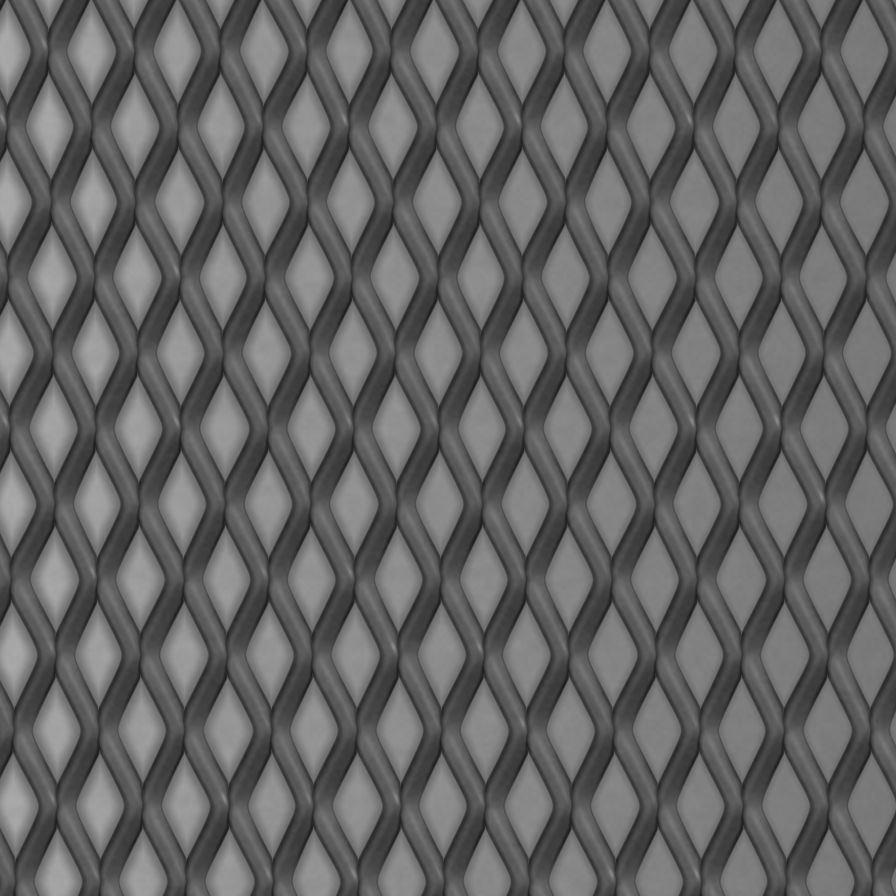
Write a WebGL 2 fragment shader that draws this texture.

```glsl
#version 300 es
precision highp float;

uniform vec2 u_resolution;
out vec4 fragColor;

const float PI = 3.14159265;

float hash(vec2 p) {
    p = fract(p * vec2(0.1031, 0.1137));
    p += dot(p, p.yx + 33.33);
    return fract((p.x + p.y) * p.x * 7.31);
}

float noise(vec2 p) {
    vec2 i = floor(p), f = fract(p);
    f = f * f * (3.0 - 2.0 * f);
    return mix(mix(hash(i), hash(i + vec2(1, 0)), f.x),
               mix(hash(i + vec2(0, 1)), hash(i + 1.0), f.x), f.y);
}

// Zigzag between -1 and 1 with softly rounded corners
float zigzag(float phase) {
    return asin(0.96 * cos(phase)) / asin(0.96);
}

// Tone of a strand: u runs across it, side is 1 at right bends and -1 at left ones
float strandTone(float u, float side, float slope, float grain) {
    float tone = mix(0.235, 0.345, smoothstep(-0.75, 0.35, slope));
    tone += 0.035 * smoothstep(0.2, -0.9, side);
    // Lit ridge on the faces leaning right, darker flank on the others
    float lit = smoothstep(-0.3, 0.6, slope);
    tone += 0.075 * lit * exp(-pow((u - 0.2) / 0.28, 2.0));
    tone += 0.05 * (1.0 - lit) * exp(-pow((u + 0.35) / 0.25, 2.0));
    // Dark rims
    tone -= 0.13 * smoothstep(-0.55, -0.92, u) * mix(0.5, 1.0, lit);
    tone -= 0.13 * smoothstep(0.6, 0.98, u) * smoothstep(-1.1, 0.2, side);
    return tone + 0.04 * (grain - 0.5);
}

void main() {
    vec2 p = gl_FragCoord.xy / u_resolution;
    p.y = 1.0 - p.y;

    // Strand units across, phase angle down, with a slight lean and wobble
    float wobble = 0.06 * (noise(p * 14.0) - 0.5);
    float s = (p.x - 0.4175 - 0.0108 * (p.y - 0.394)) * 20.9 + wobble;
    float angle = (p.y - 0.394) * 5.935 * 2.0 * PI;
    float grain = noise(p * 230.0) * 0.6 + noise(p * 90.0) * 0.4;

    // Blurred backdrop, brighter at the left
    float glow = mix(0.655, 0.47, pow(p.x, 0.8));
    glow += 0.03 * (noise(p * vec2(40.0, 75.0)) - 0.5) * (1.0 - 0.6 * p.x);
    float gap = 1.0;
    float strands = 0.0;
    float cover = 0.0;

    // Strands from right to left, each overlapping the one to its right
    for (int i = 2; i >= -1; i--) {
        float k = floor(s) + float(i);
        float phase = angle + PI * k;
        float side = zigzag(phase);
        float x = s - k - 0.38 * side;
        float rightHalf = 0.31 - 0.17 * smoothstep(0.4, 1.0, side);
        float u = x < 0.0 ? x / 0.31 : x / rightHalf;
        float d = max(-x - 0.31, x - rightHalf);
        float mask = smoothstep(0.035, -0.035, d);

        float tone = strandTone(u, side, -sin(phase), grain);
        // Small worn glints on some right bends
        vec2 bend = vec2(k, floor(phase / (2.0 * PI) + 0.5));
        float along = phase - bend.y * 2.0 * PI + 0.3;
        float wear = smoothstep(0.45, 1.0, hash(bend + 17.0));
        tone += 0.15 * wear * exp(-pow(along / 0.22, 2.0) - pow((u - 0.35) / 0.3, 2.0));

        // Contact shadow on what lies to the right
        float shade = x > 0.0 ? 0.3 * smoothstep(0.12, 0.0, d) : 0.0;
        strands = mix(strands * (1.0 - shade), tone, mask);
        cover = max(cover, mask);
        gap = min(gap, max(d, 0.0));
    }

    // Openings dim toward their edges, most strongly where the backdrop is bright
    float rim = mix(0.43, 0.425, p.x);
    float softness = mix(0.42, 0.16, p.x);
    float opening = mix(rim, glow, smoothstep(-0.02, softness, gap));
    opening += 0.025 * (grain - 0.5);

    float value = mix(opening, strands, cover);
    fragColor = vec4(vec3(value), 1.0);
}
```
